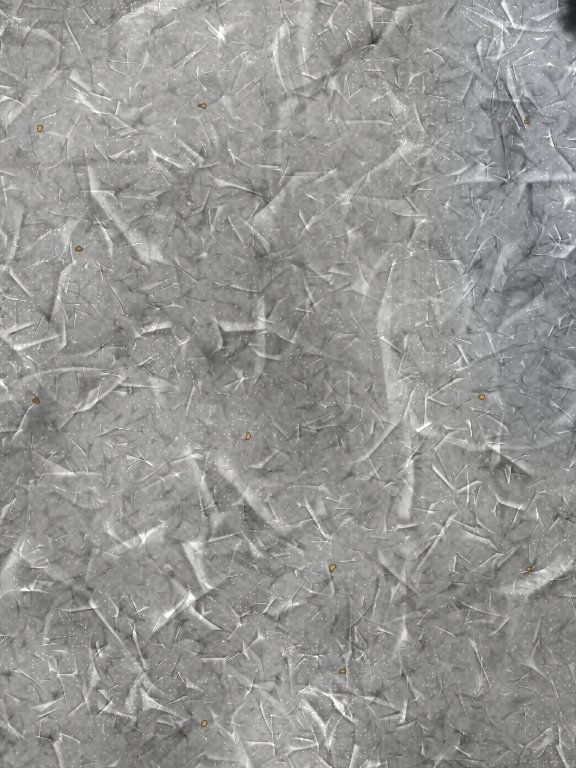
Write a Shadertoy shader that draws this texture.

```glsl
// Grey sheet of frozen ice: layers of translucent, three-sided crystal facets
// scattered on jittered grids over cloudy fractal noise, with fine bubbles,
// grain and a few brown grit specks on top.

vec3 hash3(vec3 p)
{
    p = fract(p * vec3(0.1031, 0.1030, 0.0973));
    p += dot(p, p.yxz + 33.33);
    return fract((p.xxy + p.yxx) * p.zyx);
}

float noise(vec2 p)
{
    vec2 cell = floor(p), t = fract(p);
    t = t * t * (3.0 - 2.0 * t);
    float a = hash3(vec3(cell, 7.0)).x;
    float b = hash3(vec3(cell + vec2(1, 0), 7.0)).x;
    float c = hash3(vec3(cell + vec2(0, 1), 7.0)).x;
    float d = hash3(vec3(cell + vec2(1, 1), 7.0)).x;
    return mix(mix(a, b, t.x), mix(c, d, t.x), t.y);
}

float fbm(vec2 p)
{
    float sum = 0.0, gain = 0.5;
    for (int i = 0; i < 5; i++) {
        sum += gain * noise(p);
        p = mat2(1.6, 1.2, -1.2, 1.6) * p + 5.3;
        gain *= 0.5;
    }
    return sum;
}

// Light added by one crystal: a stretched triangle with hollow sides,
// whose three facets meet in ridges at the local origin.
float crystal(vec2 d, vec3 seed, float pixel)
{
    vec3 shape = hash3(seed + 31.0), tone = hash3(seed + 57.0);
    float turn = 6.2832 * shape.x, c = cos(turn), s = sin(turn);
    vec2 q = mat2(c, s, -s, c) * d * vec2(0.9, 1.3 + 2.6 * shape.y);
    vec3 reach = mix(vec3(0.13), vec3(0.36), hash3(seed + 83.0));

    float rim = -1.0, light = 0.0, total = 0.0;
    for (int i = 0; i < 3; i++) {
        float angle = 2.0944 * float(i) + 0.7 * (tone[i] - 0.5);
        vec2 n = vec2(cos(angle), sin(angle));
        float along = dot(q, vec2(-n.y, n.x));
        float f = clamp((dot(q, n) - 0.22 * along * along) / reach[i], -4.0, 4.0);
        float weight = exp(12.0 * f);
        light += weight * mix(-0.36, 1.0, pow(tone[i], 3.0));
        total += weight;
        rim = max(rim, f);
    }
    float soft = 0.06 + 0.5 * shape.z * shape.z + 10.0 * pixel;
    float mask = smoothstep(1.0, 1.0 - soft, rim) * smoothstep(0.95, 0.6, length(d));
    float depth = clamp(1.0 - rim, 0.0, 1.0);
    float streaks = 0.85 + 0.3 * noise(q * vec2(5.0, 45.0) + 90.0 * shape.xy);
    return mask * streaks * mix(0.4, 1.1, depth) * light / total;
}

float crystalLayer(vec2 p, float layer, float pixel)
{
    vec2 cell = floor(p);
    float sum = 0.0;
    for (int y = -1; y <= 1; y++)
    for (int x = -1; x <= 1; x++) {
        vec2 id = cell + vec2(x, y);
        vec3 seed = vec3(id, layer * 13.0);
        sum += crystal(p - id - hash3(seed).xy, seed, pixel);
    }
    return sum;
}

// Round dot in a jittered cell: distance in x, random value in y.
vec2 scatteredDot(vec2 p, float layer)
{
    vec3 h = hash3(vec3(floor(p), layer));
    return vec2(length(fract(p) - 0.25 - 0.5 * h.xy), h.z);
}

void mainImage(out vec4 fragColor, in vec2 fragCoord)
{
    vec2 p = fragCoord / iResolution.x;
    float pixel = 1.0 / iResolution.x;
    float top = iResolution.y * pixel;

    // Cloudy body of the ice, paler towards top and bottom
    float value = 0.573 + 0.36 * (fbm(p * 4.0 + 3.0) - 0.485);
    value += 0.02 * cos(6.2832 * p.y / top);

    // Crystals from large and faint to small and bright
    vec2 bent = p + 0.012 * (vec2(noise(p * 14.0), noise(p * 14.0 + 40.0)) - 0.5);
    float edge = smoothstep(0.65, 1.0, p.x) * smoothstep(0.3, 1.0, p.y);
    float strength = 0.17 + 0.2 * noise(p * 5.0 + 20.0) + 0.13 * edge;
    float size = 5.0;
    for (int i = 0; i < 7; i++) {
        float gain = i < 2 ? 0.75 : 1.0;
        value += gain * strength * crystalLayer(bent * size + 17.0 * float(i), float(i + 1), pixel * size);
        size *= 1.35;
    }

    // Fine grain and patches of tiny bright bubbles
    value += 0.09 * (noise(p * 200.0) - 0.5) + 0.05 * (noise(p * 90.0 + 9.0) - 0.5);
    vec2 bubble = scatteredDot(p * 130.0, 3.0);
    float patches = smoothstep(0.4, 0.75, fbm(p * 7.0 + 60.0));
    value += 0.17 * step(0.9 - 0.4 * patches, bubble.y) * smoothstep(0.3, 0.05, bubble.x);

    // Neutral grey, cooler on the right, with a shaded upper corner
    vec3 color = value + mix(vec3(0.004, 0.003, -0.006), vec3(-0.012, 0.0, 0.018), edge);
    float corner = length((vec2(1.0, top) - p) * vec2(1.0, 0.45));
    color *= mix(0.25, 1.0, smoothstep(0.02, 0.05, corner + 0.015 * noise(p * 60.0)));

    // Sparse brown grit with pale centres
    vec2 grit = scatteredDot(p * 4.0, 11.0);
    float radius = grit.x / 4.0 + 0.006 * (noise(p * 160.0) - 0.5);
    float present = step(0.6, grit.y);
    vec3 gritColor = mix(vec3(0.75, 0.62, 0.42), vec3(0.34, 0.25, 0.14), smoothstep(0.001, 0.005, radius));
    color = mix(color, gritColor, present * smoothstep(0.007, 0.005 - pixel, radius));

    fragColor = vec4(clamp(color, 0.0, 1.0), 1.0);
}
```
